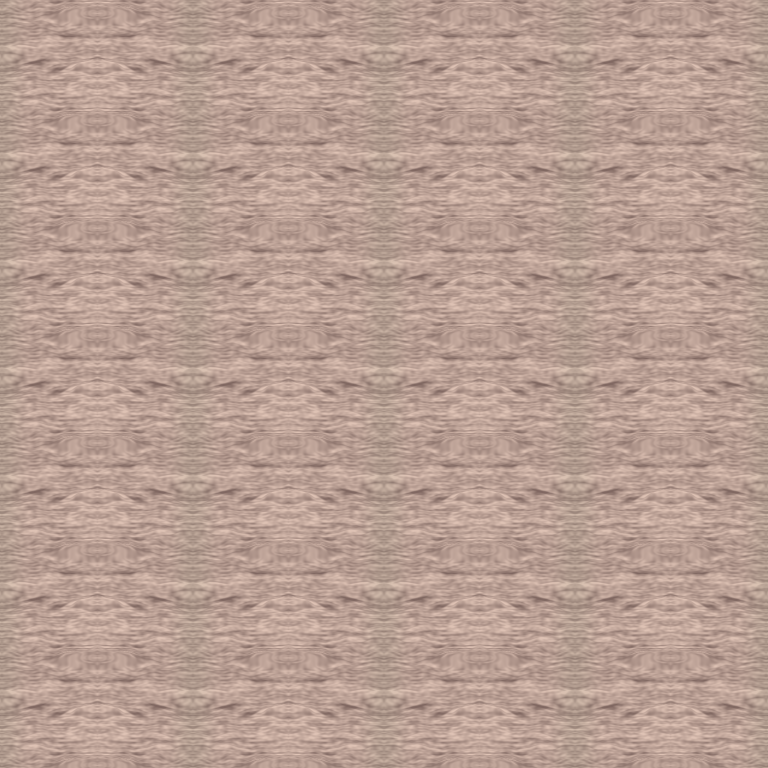
Write a WebGL 2 fragment shader that draws this texture.

```glsl
#version 300 es
precision highp float;
// Pinkish oak grain in mirrored tiles, with oval knots, dark flecks and grey seams.

uniform vec2 u_resolution;
out vec4 fragColor;

#define REPEATS vec2(4.02, 7.15)
#define DARK vec3(0.50, 0.405, 0.38)
#define LIGHT vec3(0.87, 0.76, 0.705)
#define SEAM_TINT vec3(0.97, 0.995, 0.98)
#define BASE_TONE 0.62
#define GRAIN 0.24
#define FINE_GRAIN 0.46
#define PORES 0.34
#define CRACKS 0.15
#define FLECKS 0.5

vec2 gradient(vec2 cell) {
  float a = 6.2832 * fract(sin(dot(cell, vec2(127.1, 311.7))) * 43758.5);
  return vec2(cos(a), sin(a));
}

// Gradient noise that wraps vertically after rows cells.
float noise(vec2 p, float rows) {
  vec2 i = floor(p), f = p - i;
  vec2 s = f * f * f * (f * (f * 6.0 - 15.0) + 10.0);
  float y0 = mod(i.y, rows), y1 = mod(i.y + 1.0, rows);
  float a = dot(gradient(vec2(i.x, y0)), f);
  float b = dot(gradient(vec2(i.x + 1.0, y0)), f - vec2(1, 0));
  float c = dot(gradient(vec2(i.x, y1)), f - vec2(0, 1));
  float d = dot(gradient(vec2(i.x + 1.0, y1)), f - vec2(1, 1));
  return mix(mix(a, b, s.x), mix(c, d, s.x), s.y);
}

// Layer of grain: x cells per half tile, y cells per tile.
float layer(vec2 p, vec2 cells, float seed) {
  return noise(p * cells + vec2(seed, 0.0), cells.y);
}

// Signed vertical distance inside the repeating tile.
float wrapped(float d) { return fract(d + 0.5) - 0.5; }

// Soft oval patch, tilted by slope.
float patchAt(vec2 p, vec2 centre, vec2 size, float slope) {
  vec2 d = p - centre;
  d.y = wrapped(d.y - slope * d.x);
  d /= size;
  return exp(-dot(d, d));
}

// Vertical shift that closes the grain into ovals around a knot.
float knotBend(vec2 p, float centre, float size) {
  float d = wrapped(p.y - centre);
  float r = length(vec2(0.2 * p.x, d));
  return exp(-pow(r / size, 4.0)) * (1.5 * r - d);
}

vec3 wood(vec2 uv) {
  // Tile space: x is 0 on the mirror axis and 1 on the seam, y runs downward.
  vec2 tile = vec2(uv.x, 1.0 - uv.y) * REPEATS;
  vec2 p = vec2(abs(fract(tile.x - 0.01) - 0.5) * 2.0, fract(tile.y));

  // Bend the grain around knots and fan it out in the dark band.
  float band = exp(-pow(wrapped(p.y - 0.59) / 0.11, 2.0));
  vec2 g = p;
  g.y += knotBend(p, 0.125, 0.08) + knotBend(p, 0.61, 0.05);
  g.y -= 0.05 * p.x * band;
  g.y += 0.035 * layer(p, vec2(4, 5), 4.0);

  // Long lines, fine lines, pores and thin dark cracks.
  float tone = BASE_TONE;
  tone += GRAIN * layer(g, vec2(2, 17), 11.0);
  tone += FINE_GRAIN * layer(g, vec2(5, 36), 27.0);
  tone += PORES * layer(g, vec2(16, 50), 53.0);
  float crack = abs(layer(g, vec2(3, 18), 39.0));
  tone -= CRACKS * (1.0 - smoothstep(0.0, 0.13, crack)) - 0.04;

  // Dark flecks, broken into slanting streaks.
  float area = 0.7 * patchAt(p, vec2(0.52, 0.03), vec2(0.2, 0.025), 0.04);
  area += 0.8 * patchAt(p, vec2(0.28, 0.33), vec2(0.24, 0.025), -0.05);
  area += 0.9 * patchAt(p, vec2(0.62, 0.56), vec2(0.28, 0.05), 0.08);
  area += 0.8 * patchAt(p, vec2(0.4, 0.65), vec2(0.24, 0.035), 0.1);
  area += 0.8 * patchAt(p, vec2(0.0, 0.53), vec2(0.12, 0.022), 0.0);
  area += 0.7 * patchAt(p, vec2(0.0, 0.67), vec2(0.12, 0.02), 0.0);
  vec2 slanted = g - vec2(0.0, 0.14 * p.x);
  float streak = smoothstep(-0.12, 0.2, layer(slanted, vec2(4, 18), 71.0));
  tone -= FLECKS * area * streak;

  // Broad light and shade.
  tone += 0.13 * patchAt(p, vec2(0.0, 0.85), vec2(0.22, 0.13), 0.0);
  tone += 0.12 * patchAt(p, vec2(0.2, 0.41), vec2(0.5, 0.035), 0.0);
  tone += 0.08 * patchAt(p, vec2(1.0, 0.55), vec2(0.16, 0.05), 0.0);
  tone += 0.08 * band * (1.0 - p.x);
  tone -= 0.06 * patchAt(p, vec2(0.6, 0.18), vec2(0.7, 0.1), 0.0);
  tone -= 0.06 * smoothstep(0.7, 1.0, p.x);

  vec3 colour = mix(DARK, LIGHT, clamp(tone, 0.0, 1.0));
  return colour * mix(vec3(1), SEAM_TINT, smoothstep(0.7, 1.0, p.x));
}

void main() {
  // Average four samples per pixel for smooth edges.
  vec3 sum = vec3(0);
  for (int k = 0; k < 4; k++) {
    vec2 offset = vec2(k % 2, k / 2) * 0.5 - 0.25;
    sum += wood((gl_FragCoord.xy + offset) / u_resolution);
  }
  fragColor = vec4(sum * 0.25, 1.0);
}
```
